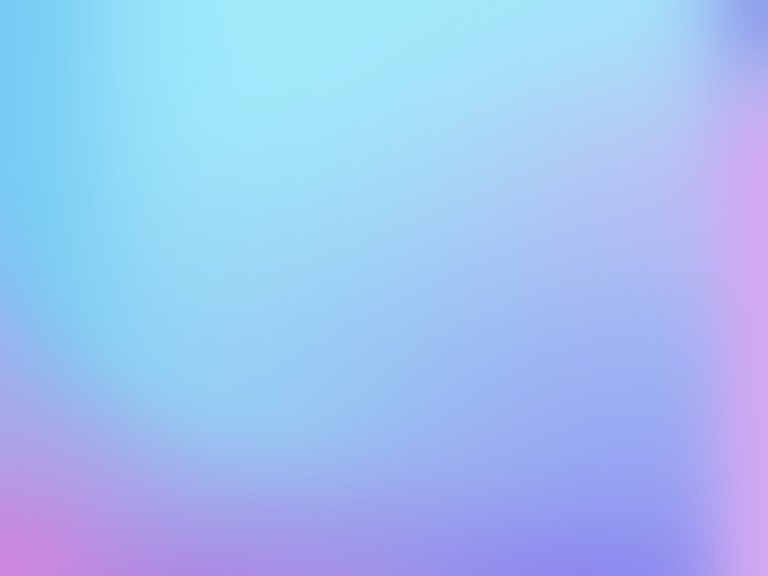
Give the GLSL for this background, as a Shadertoy shader.

```glsl
const vec3 AQUA       = vec3(0.63, 0.92, 0.985);
const vec3 SOFT_AZURE = vec3(0.59, 0.83, 0.955);
const vec3 SKY_BLUE   = vec3(0.47, 0.80, 0.955);
const vec3 LILAC      = vec3(0.75, 0.77, 0.955);
const vec3 PERIWINKLE = vec3(0.60, 0.66, 0.95);
const vec3 HAZE       = vec3(0.63, 0.68, 0.925);
const vec3 INDIGO     = vec3(0.545, 0.53, 0.935);
const vec3 VIOLET     = vec3(0.67, 0.53, 0.89);
const vec3 PINK       = vec3(0.80, 0.53, 0.87);
const vec3 DUSK_BLUE  = vec3(0.57, 0.63, 0.92);
const vec3 ORCHID     = vec3(0.82, 0.66, 0.95);

// Elliptical distance: 1.0 on the rim
float ellipseDistance(vec2 p, vec2 center, vec2 radii) {
    return length((p - center) / radii);
}

// Gaussian falloff of a distance
float falloff(float d) {
    return exp(-d * d);
}

// Blend an elliptical glow over a colour
vec3 addGlow(vec3 color, vec3 tint, vec2 p, vec2 center, vec2 radii) {
    return mix(color, tint, falloff(ellipseDistance(p, center, radii)));
}

// Open sky, deeper blue towards the left edge
vec3 skyColor(vec2 p) {
    vec3 sky = mix(SOFT_AZURE, AQUA, smoothstep(0.25, 0.9, p.y));
    return mix(sky, SKY_BLUE, falloff(p.x / 0.17));
}

// Haze outside the lower left rim of a large disc
float hazeAmount(vec2 p) {
    float d = ellipseDistance(p, vec2(0.42, 0.66), vec2(0.44, 0.48));
    float lower = 1.0 - smoothstep(0.4, 0.75, p.y);
    float left = 1.0 - smoothstep(0.45, 0.8, p.x);
    return smoothstep(0.75, 1.25, d) * lower * left;
}

// Orchid light along the right edge, fading near the top
float edgeAmount(vec2 p) {
    return falloff((1.0 - p.x) / 0.08) * (1.0 - smoothstep(0.68, 1.0, p.y));
}

void mainImage(out vec4 fragColor, in vec2 fragCoord) {
    vec2 p = fragCoord / iResolution.xy;
    vec3 color = skyColor(p);

    // Broad colour fields
    color = addGlow(color, LILAC, p, vec2(0.95, 0.62), vec2(0.34, 0.30));
    color = addGlow(color, PERIWINKLE, p, vec2(0.86, 0.15), vec2(0.42));
    color = mix(color, HAZE, hazeAmount(p));

    // Deep tones along the bottom
    color = addGlow(color, INDIGO, p, vec2(0.76, -0.04), vec2(0.34, 0.17));
    color = addGlow(color, VIOLET, p, vec2(0.20, -0.04), vec2(0.35, 0.13));
    color = addGlow(color, PINK, p, vec2(0.0), vec2(0.16, 0.20));

    // Right corner and edge
    color = addGlow(color, DUSK_BLUE, p, vec2(1.0), vec2(0.09, 0.20));
    color = mix(color, ORCHID, edgeAmount(p));

    fragColor = vec4(color, 1.0);
}
```
